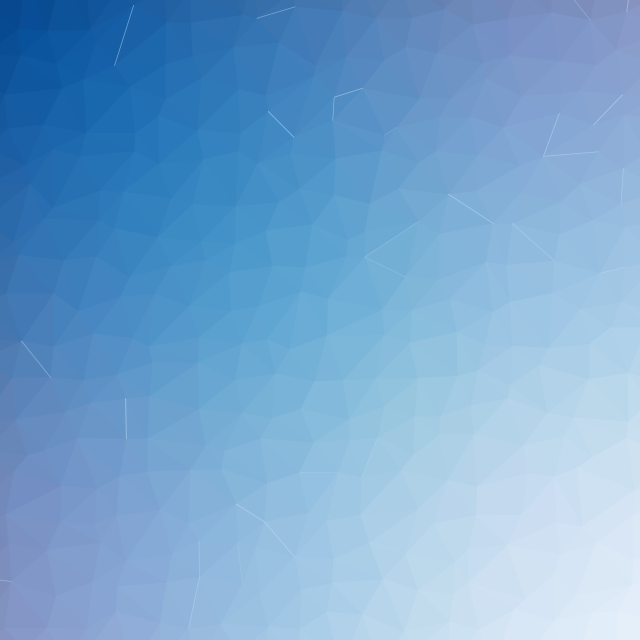
This background is drawn by a Shadertoy shader. Its source:

```glsl
const float CELLS = 18.0;
const float JITTER = 0.74;
const float SEAM_CHANCE = 0.03;
const vec3 SEAM_COLOR = vec3(0.72, 0.85, 0.94);

// Dark to light ramp
const vec3 BLUES[9] = vec3[9](
    vec3(0.03, 0.19, 0.42), vec3(0.03, 0.32, 0.61), vec3(0.13, 0.44, 0.71),
    vec3(0.26, 0.57, 0.78), vec3(0.42, 0.68, 0.84), vec3(0.62, 0.79, 0.88),
    vec3(0.78, 0.86, 0.94), vec3(0.87, 0.92, 0.97), vec3(0.97, 0.98, 1.00));

// Linear RGB to white-normalised XYZ
const mat3 RGB_TO_XYZ = mat3(
    0.4339, 0.2126, 0.0178,
    0.3762, 0.7152, 0.1095,
    0.1899, 0.0722, 0.8727);

float hash(vec2 p) {
    return fract(sin(dot(p, vec2(127.1, 311.7))) * 43758.5453);
}

float cross2(vec2 a, vec2 b) {
    return a.x * b.y - a.y * b.x;
}

// Perceptual colour space: mixing here is the same as mixing in Lab
vec3 toPerceptual(vec3 rgb) {
    return pow(RGB_TO_XYZ * pow(rgb, vec3(2.2)), vec3(1.0 / 3.0));
}

vec3 fromPerceptual(vec3 c) {
    vec3 rgb = inverse(RGB_TO_XYZ) * (c * c * c);
    return pow(clamp(rgb, 0.0, 1.0), vec3(1.0 / 2.2));
}

vec3 ramp(float t) {
    float s = clamp(t, 0.0, 0.999) * 8.0;
    int i = int(s);
    return mix(BLUES[i], BLUES[i + 1], fract(s));
}

// Even blend of a horizontal and a vertical ramp
vec3 background(vec2 uv) {
    vec2 t = 0.08 + 0.84 * vec2(uv.x, 1.0 - uv.y);
    return fromPerceptual(0.5 * (toPerceptual(ramp(t.x)) + toPerceptual(ramp(t.y))));
}

// Jittered lattice point
vec2 vertex(vec2 id) {
    vec2 offset = vec2(hash(id), hash(id + 57.3)) - 0.5;
    return id + 0.5 + JITTER * offset;
}

// Signed distance to the line ab, positive on its left
float sideDistance(vec2 p, vec2 a, vec2 b) {
    return cross2(b - a, p - a) / length(b - a);
}

// Faint hairline on a random few of the edges
float seam(vec2 p, vec2 a, vec2 b, float px) {
    float chance = hash((a + b) * 0.5);
    if (chance > SEAM_CHANCE) return 0.0;
    vec2 ab = b - a;
    float h = clamp(dot(p - a, ab) / dot(ab, ab), 0.0, 1.0);
    float d = length(p - a - ab * h);
    float halfWidth = 0.014;
    float strength = mix(0.2, 0.55, chance / SEAM_CHANCE);
    return strength * (1.0 - smoothstep(halfWidth - 0.5 * px, halfWidth + 0.5 * px, d));
}

// Adds one flat facet: colour weighted by coverage, plus its seams
void addFacet(vec2 p, vec2 a, vec2 b, vec2 c, float px, inout vec4 sum, inout float line) {
    float d = min(sideDistance(p, a, b), min(sideDistance(p, b, c), sideDistance(p, c, a)));
    float coverage = clamp(0.5 + d / px, 0.0, 1.0);
    if (coverage <= 0.0) return;
    sum += coverage * vec4(background((a + b + c) / (3.0 * CELLS)), 1.0);
    line = max(line, max(seam(p, a, b, px), max(seam(p, b, c, px), seam(p, c, a, px))));
}

// True when diagonal ac satisfies the Delaunay angle test
bool splitsAlongAC(vec2 a, vec2 b, vec2 c, vec2 d) {
    float sinB = cross2(c - b, a - b), cosB = dot(c - b, a - b);
    float sinD = cross2(a - d, c - d), cosD = dot(a - d, c - d);
    return sinB * cosD + cosB * sinD >= 0.0;
}

void mainImage(out vec4 fragColor, in vec2 fragCoord) {
    vec2 p = fragCoord / iResolution.xy * CELLS;
    float px = CELLS / iResolution.y;
    vec2 base = floor(p - 0.5);
    vec4 sum = vec4(0.0);
    float line = 0.0;

    // Nearby quads, each split into two facets
    for (int y = -1; y <= 1; y++) {
        for (int x = -1; x <= 1; x++) {
            vec2 id = base + vec2(x, y);
            vec2 a = vertex(id), b = vertex(id + vec2(1, 0));
            vec2 c = vertex(id + vec2(1, 1)), d = vertex(id + vec2(0, 1));
            if (splitsAlongAC(a, b, c, d)) {
                addFacet(p, a, b, c, px, sum, line);
                addFacet(p, a, c, d, px, sum, line);
            } else {
                addFacet(p, a, b, d, px, sum, line);
                addFacet(p, b, c, d, px, sum, line);
            }
        }
    }
    vec3 color = sum.rgb / max(sum.a, 0.001);
    fragColor = vec4(mix(color, SEAM_COLOR, line), 1.0);
}
```
